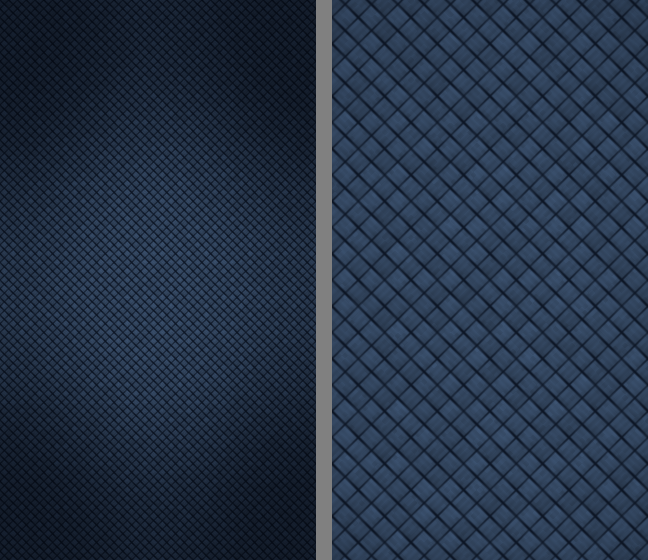
Left: the whole. Right: its middle third, enlarged.
This pattern is drawn by a WebGL 2 fragment shader. Its source:

```glsl
#version 300 es
precision highp float;
// Dark navy diagonal weave of small padded diamonds, lit softly from the middle.

uniform vec2 u_resolution;
out vec4 fragColor;

const float PI = 3.14159265;
const vec2 REPEATS = vec2(36.0, 64.0);        // diamonds across and down
const vec2 GLOW_CENTRE = vec2(0.5, 0.485);
const vec3 CLOTH_LIT = vec3(0.200, 0.275, 0.375);
const vec3 CLOTH_DIM = vec3(0.076, 0.112, 0.168);
const vec3 GROOVE_LIT = vec3(0.050, 0.085, 0.145);
const vec3 GROOVE_DIM = vec3(0.020, 0.042, 0.082);

float hash(vec2 p) {
    vec3 q = fract(vec3(p.xyx) * 0.1031);
    q += dot(q, q.yzx + 33.33);
    return fract((q.x + q.y) * q.z);
}

// Periodic falloff: 0 at the glow centre, 1 in the far corners.
float shade(vec2 uv, vec2 centre) {
    vec2 s = sin(PI * (uv - centre));
    return smoothstep(-0.05, 1.15, dot(s * s, vec2(0.42, 0.80)));
}

// Soft groove centred on whole numbers of t.
float groove(float t, float halfWidth, float aa) {
    float d = 0.5 - abs(fract(t) - 0.5);
    return 1.0 - smoothstep(0.0, halfWidth + aa, d);
}

// Groove depth along a segment: deep where a strand dives under another.
float dive(float along, float parity) {
    float t = mix(along, 1.0 - along, parity);
    return mix(0.70, 1.0, smoothstep(0.1, 0.9, t));
}

// Random value per lattice cell, wrapped at the canvas edges.
float cellNoise(vec2 cell, vec2 repeats) {
    vec2 id = vec2(cell.x + cell.y, cell.x - cell.y);
    return hash(mod(id, 2.0 * repeats));
}

// Rounded light across a strand, with fine threads running along it.
float strandLight(vec2 local, float parity) {
    vec2 p = local - 0.5;
    float across = mix(p.x, p.y, parity);
    float along = mix(p.y, p.x, parity);
    float threads = 0.035 * cos(6.0 * PI * across);
    return 1.05 - 0.40 * along * along + 0.12 * (p.x - p.y)
         - 0.06 * parity + threads;
}

void main() {
    vec2 uv = gl_FragCoord.xy / u_resolution;

    // Diagonal lattice coordinates
    vec2 g = uv * REPEATS;
    vec2 lattice = vec2(g.x + g.y, g.x - g.y);
    vec2 cell = floor(lattice);
    vec2 local = fract(lattice);
    float aa = length(REPEATS / u_resolution);

    // Padded diamonds with slight tonal variation and grain
    float parity = mod(cell.x + cell.y, 2.0);
    float light = strandLight(local, parity);
    light *= 0.95 + 0.10 * cellNoise(cell, REPEATS);
    light *= 0.96 + 0.08 * cellNoise(floor(lattice * 4.0), REPEATS * 4.0);

    // Thin grooves, heavier on the falling diagonal
    float falling = groove(lattice.x, 0.075, aa) * dive(local.y, mod(cell.y, 2.0));
    float rising = groove(lattice.y, 0.045, aa) * dive(local.x, mod(cell.x, 2.0));
    float dark = 1.0 - (1.0 - falling) * (1.0 - 0.75 * rising);

    // Central glow
    float dim = shade(uv, GLOW_CENTRE);
    vec3 cloth = mix(CLOTH_LIT, CLOTH_DIM, dim) * light;
    vec3 gap = mix(GROOVE_LIT, GROOVE_DIM, dim);

    fragColor = vec4(mix(cloth, gap, dark), 1.0);
}
```
